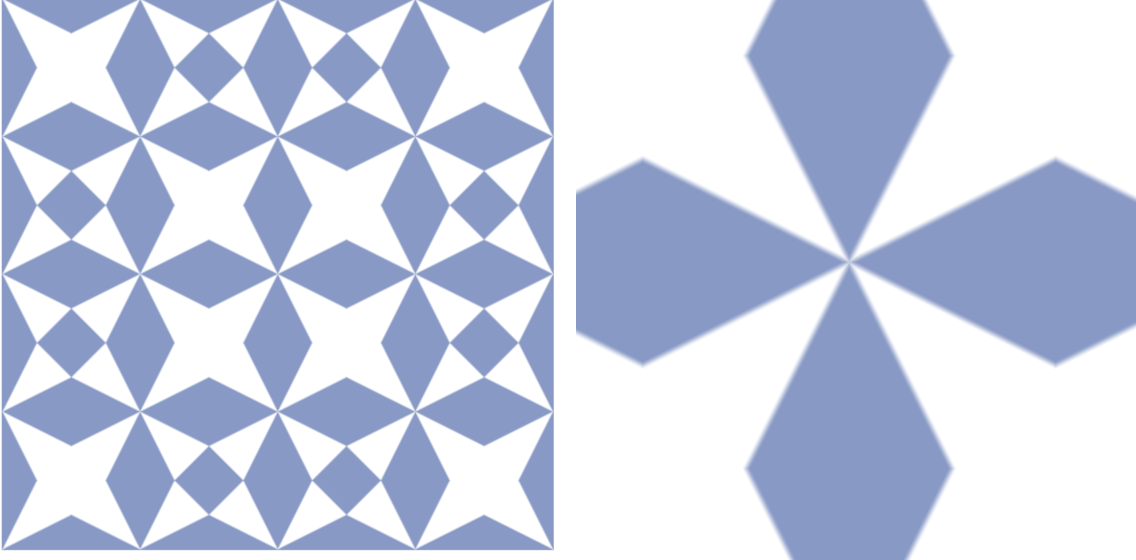
Left: the whole. Right: its middle third, enlarged.
This pattern is drawn by a WebGL 2 fragment shader. Its source:

```glsl
#version 300 es
precision highp float;

uniform vec2 u_resolution;
out vec4 fragColor;

// Four-pointed star whose tips touch the cell corners
float starDistance(vec2 p) {
    p = abs(p);
    return (max(p.x - 0.5 * p.y, p.y - 0.5 * p.x) - 0.25) / length(vec2(1.0, 0.5));
}

// Square standing on its corner
float diamondDistance(vec2 p) {
    return (abs(p.x) + abs(p.y) - 0.25) * 0.7071;
}

float boxDistance(vec2 p, vec2 halfSize) {
    vec2 d = abs(p) - halfSize;
    return max(d.x, d.y);
}

float coverage(float dist, float softness) {
    return 1.0 - smoothstep(-softness, softness, dist);
}

void main() {
    vec2 uv = gl_FragCoord.xy / u_resolution;
    float cellSize = 0.2457;
    float softness = max(0.0026, 0.75 / min(u_resolution.x, u_resolution.y));

    // Four by four grid, slightly offset from the canvas
    vec2 grid = (uv - vec2(0.0046, 0.0192)) / cellSize;
    vec2 cell = clamp(floor(grid), 0.0, 3.0);
    vec2 local = grid - cell - 0.5;

    // Edge cells other than the corners carry a central diamond
    vec2 outer = step(1.0, abs(cell - 1.5));
    float hasDiamond = abs(outer.x - outer.y);

    float white = coverage(starDistance(local) * cellSize, softness);
    float diamond = coverage(diamondDistance(local) * cellSize, softness);
    white *= 1.0 - hasDiamond * diamond;

    // White margin around the panel
    float panel = coverage(boxDistance(grid - 2.0, vec2(2.006)) * cellSize, 0.6 * softness);
    white = mix(1.0, white, panel);

    vec3 periwinkle = vec3(0.53, 0.60, 0.77);
    fragColor = vec4(mix(periwinkle, vec3(1.0), white), 1.0);
}
```
